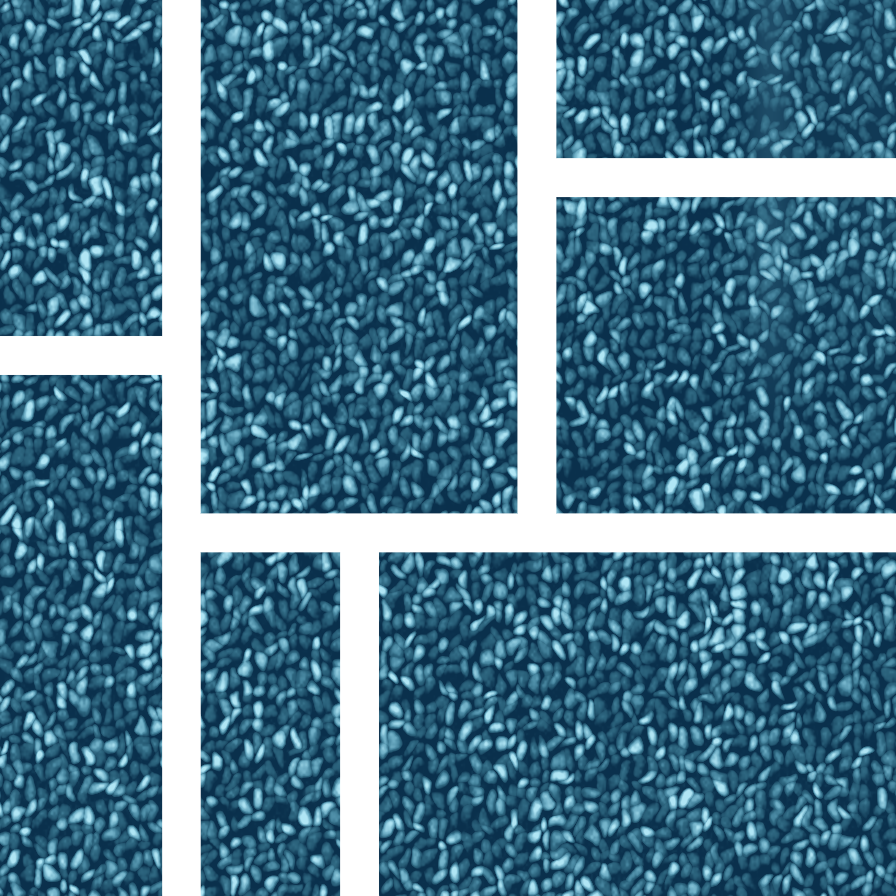
Reproduce this pattern procedurally as a Shadertoy shader.

```glsl
float hash(vec2 p) {
    vec3 q = fract(p.xyx * vec3(0.1031, 0.1030, 0.0973));
    q += dot(q, q.yzx + 33.33);
    return fract((q.x + q.y) * q.z);
}

float noise(vec2 p) {
    vec2 i = floor(p), f = fract(p);
    f = f * f * (3.0 - 2.0 * f);
    return mix(mix(hash(i), hash(i + vec2(1, 0)), f.x),
               mix(hash(i + vec2(0, 1)), hash(i + 1.0), f.x), f.y);
}

// Coverage of a rectangle given by its lower left and upper right corners
float bar(vec2 p, vec2 lo, vec2 hi) {
    vec2 d = abs(p - 0.5 * (lo + hi)) - 0.5 * (hi - lo);
    float px = 1.0 / iResolution.y;
    return 1.0 - smoothstep(-0.6 * px, 0.6 * px, max(d.x, d.y));
}

// Brightness of the pile: tilted oval tufts in uneven columns
float tufts(vec2 uv) {
    vec2 p = uv * vec2(78, 58);
    p += 0.7 * (vec2(noise(uv * 60.0), noise(uv * 60.0 + 71.0)) - 0.5);
    float tone = 0.0;
    for (int i = -1; i <= 1; i++) {
        float column = floor(p.x) + float(i);
        float shift = 9.0 * hash(vec2(column, 3.7));
        for (int j = -1; j <= 1; j++) {
            vec2 id = vec2(column, floor(p.y + shift) + float(j));
            vec2 jitter = vec2(hash(id + 11.3), hash(id + 47.9)) - 0.5;
            vec2 q = p + vec2(0, shift) - id - 0.5 - jitter * vec2(0.45, 0.6);
            q *= vec2(1.0, 1.35);
            float tilt = 1.7 * (hash(id + 83.1) - 0.6);
            q = mat2(cos(tilt), -sin(tilt), sin(tilt), cos(tilt)) * q;
            float height = max(0.0, 1.0 - dot(q / vec2(0.5, 0.85), q / vec2(0.5, 0.85)));
            float light = hash(id + 29.5);
            float sheen = 0.18 * clamp(q.y + 0.2 - q.x, -0.6, 0.8);
            tone = max(tone, pow(height, 0.75) * (0.3 + 0.72 * light * light + sheen));
        }
    }
    return tone;
}

vec3 yarnColor(float t) {
    vec3 c = mix(vec3(0.04, 0.19, 0.30), vec3(0.17, 0.39, 0.49), smoothstep(0.0, 0.38, t));
    c = mix(c, vec3(0.29, 0.54, 0.64), smoothstep(0.34, 0.56, t));
    c = mix(c, vec3(0.45, 0.70, 0.79), smoothstep(0.52, 0.73, t));
    return mix(c, vec3(0.69, 0.90, 0.96), smoothstep(0.70, 0.98, t));
}

void mainImage(out vec4 fragColor, in vec2 fragCoord) {
    vec2 uv = fragCoord / iResolution.xy;

    // Carpet with fibre grain and broad wear
    float tone = tufts(uv);
    tone += 0.16 * (noise(uv * vec2(330, 260)) - 0.5);
    tone += 0.10 * (noise(uv * 9.0) - 0.5);
    vec3 color = yarnColor(tone);

    // Pale worn strip at the upper right
    float wear = exp(-pow((uv.x - 0.86) / 0.025, 2.0)) * smoothstep(0.42, 0.75, uv.y);
    wear += 0.4 * smoothstep(0.8, 1.0, uv.x) * smoothstep(0.4, 0.9, uv.y);
    color = mix(color, vec3(0.29, 0.54, 0.64), 0.28 * wear);

    // White dividers
    float lines = bar(uv, vec2(0.181, -0.1), vec2(0.224, 1.1));
    lines = max(lines, bar(uv, vec2(0.5775, 0.40), vec2(0.621, 1.1)));
    lines = max(lines, bar(uv, vec2(0.20, 0.3835), vec2(1.1, 0.427)));
    lines = max(lines, bar(uv, vec2(-0.1, 0.5815), vec2(0.20, 0.625)));
    lines = max(lines, bar(uv, vec2(0.60, 0.780), vec2(1.1, 0.8235)));
    lines = max(lines, bar(uv, vec2(0.3796, -0.1), vec2(0.423, 0.40)));
    fragColor = vec4(mix(color, vec3(1.0), lines), 1.0);
}
```
